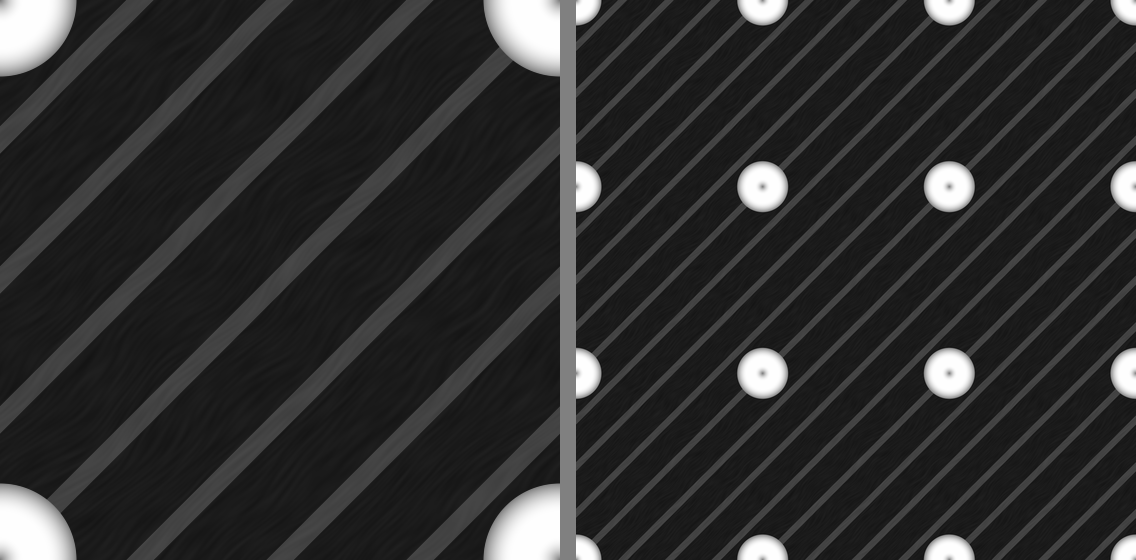
Left: one tile. Right: repeated 3 by 3.
Reproduce this pattern procedurally as a three.js fragment shader.

```glsl
varying vec2 vUv;

// Unit gradient at a lattice cell, wrapped to the given period
vec2 gradientAt(vec2 cell, vec2 period) {
  vec2 c = mod(cell, period);
  vec3 h = fract(vec3(c.xyx) * vec3(0.1031, 0.103, 0.0973));
  h += dot(h, h.yzx + 33.33);
  float angle = 6.2832 * fract((h.x + h.y) * h.z);
  return vec2(cos(angle), sin(angle));
}

// Gradient noise that repeats after period cells
float wrappedNoise(vec2 p, vec2 period) {
  vec2 i = floor(p);
  vec2 f = p - i;
  vec2 w = f * f * f * (f * (f * 6.0 - 15.0) + 10.0);
  vec2 e = vec2(0.0, 1.0);
  float a = dot(gradientAt(i, period), f);
  float b = dot(gradientAt(i + e.yx, period), f - e.yx);
  float c = dot(gradientAt(i + e, period), f - e);
  float d = dot(gradientAt(i + 1.0, period), f - 1.0);
  return mix(mix(a, b, w.x), mix(c, d, w.x), w.y);
}

// Wavy fibres running along the rising diagonal
float woodGrain(vec2 uv) {
  vec2 diagonal = vec2(uv.x + uv.y, uv.x - uv.y);
  diagonal.y += 0.05 * wrappedNoise(diagonal * vec2(4.0, 5.0), vec2(4.0, 5.0));
  vec2 coarse = vec2(7.0, 48.0);
  vec2 fine = vec2(11.0, 97.0);
  return 0.5 * wrappedNoise(diagonal * coarse, coarse)
       + 0.8 * wrappedNoise(diagonal * fine, fine);
}

// Pearl shading: grey core, white ring, darkening rim
float pearlShade(float radius) {
  float core = max(1.0 - radius / 0.042, 0.0);
  float rim = max(radius - 0.085, 0.0);
  return 0.995 - 0.52 * core * core - 184.0 * rim * rim;
}

void main() {
  // Diagonal stripes, four per side
  float stripeDistance = abs(fract(4.0 * (vUv.x - vUv.y) + 0.5) - 0.5);
  float stripe = 1.0 - smoothstep(0.094, 0.103, stripeDistance);
  float shade = mix(0.102, 0.262, stripe);

  // Faint grain over board and stripes
  shade += 0.034 * woodGrain(vUv);

  // Round pearl centred on the tile corners
  float radius = length(fract(vUv + 0.5) - 0.5);
  float pearl = 1.0 - smoothstep(0.1355, 0.1378, radius);
  shade = mix(shade, pearlShade(radius), pearl);

  gl_FragColor = vec4(vec3(shade), 1.0);
}
```
